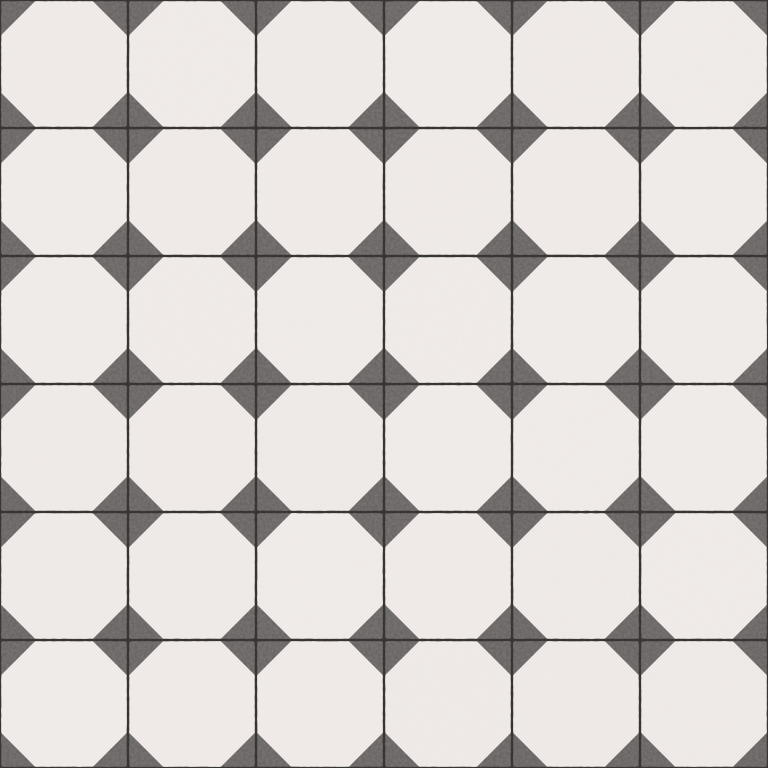
This pattern is drawn by a Shadertoy shader. Its source:

```glsl
// Octagon-and-dot floor: a 6 by 6 grid of pale square tiles whose clipped dark
// corners meet as diamonds, split by thin dark grout. Distance functions draw
// the shapes; wrapping gradient noise adds fine grain and roughens the joints.

const float TILES = 6.0;          // repeats across and down
const float CORNER_LEG = 0.284;   // leg of a corner triangle, in tiles
const float GROUT_HALF = 0.0095;  // half the joint width, in tiles
const float TILE_ROUND = 0.014;   // radius of the tile corners, in tiles

const vec3 PALE = vec3(0.936, 0.918, 0.908);
const vec3 DARK = vec3(0.440, 0.422, 0.420);
const vec3 GROUT = vec3(0.215, 0.212, 0.208);

// Integer hash of a lattice cell, from 0 to 1
float hash(vec2 cell, float seed) {
    uvec3 v = uvec3(cell.x, cell.y, seed);
    uint h = v.x * 1597334677u ^ v.y * 3812015801u ^ v.z * 2798796415u;
    h = (h ^ (h >> 15)) * 2246822519u;
    h = (h ^ (h >> 13)) * 3266489917u;
    return float((h ^ (h >> 16)) & 65535u) / 65535.0;
}

// Slope term of one lattice corner, wrapped to the period
float cornerSlope(vec2 cell, vec2 offset, float period, float seed) {
    float angle = 6.28318 * hash(mod(cell, period), seed);
    return dot(vec2(cos(angle), sin(angle)), offset);
}

// Gradient noise on the unit canvas with a whole number of cells
float gradientNoise(vec2 uv, float period, float seed) {
    vec2 p = uv * period;
    vec2 i = floor(p);
    vec2 f = p - i;
    vec2 u = f * f * f * (f * (f * 6.0 - 15.0) + 10.0);
    vec2 e = vec2(1.0, 0.0);
    float low = mix(cornerSlope(i, f, period, seed),
                    cornerSlope(i + e.xy, f - e.xy, period, seed), u.x);
    float high = mix(cornerSlope(i + e.yx, f - e.yx, period, seed),
                     cornerSlope(i + e.xx, f - e.xx, period, seed), u.x);
    return mix(low, high, u.y);
}

// Signed distance to a rounded square, negative inside
float roundedSquare(vec2 p, float halfSize, float radius) {
    vec2 q = abs(p) - halfSize + radius;
    return length(max(q, 0.0)) + min(max(q.x, q.y), 0.0) - radius;
}

// Signed distance to the four corner triangles, negative inside
float cornerTriangles(vec2 p, float leg) {
    vec2 toEdge = 0.5 - abs(p);
    return (toEdge.x + toEdge.y - leg) * 0.70711;
}

// Antialiased coverage of the negative side of a distance
float coverage(float dist, float pixel) {
    return clamp(0.5 - dist / pixel, 0.0, 1.0);
}

void mainImage(out vec4 fragColor, in vec2 fragCoord) {
    vec2 uv = fragCoord / iResolution.xy;
    vec2 grid = uv * TILES;
    vec2 local = fract(grid) - 0.5;
    float pixel = TILES / min(iResolution.x, iResolution.y);

    // Grain and a barely visible tone shift per tile
    float grain = gradientNoise(uv, 240.0, 1.0)
                + 0.6 * gradientNoise(uv, 390.0, 2.0);
    float tone = 0.006 * (hash(mod(floor(grid), TILES), 3.0) - 0.5);

    // Tile face: pale octagon with grainy dark corners
    vec3 pale = PALE + tone + 0.003 * grain;
    vec3 dark = DARK + tone + 0.045 * grain;
    float corner = coverage(cornerTriangles(local, CORNER_LEG), pixel);
    vec3 color = mix(pale, dark, corner);

    // Slightly worn joints
    float wear = 0.0025 * gradientNoise(uv, 150.0, 4.0);
    float edge = roundedSquare(local, 0.5 - GROUT_HALF, TILE_ROUND) + wear;
    vec3 grout = GROUT + 0.025 * grain;
    color = mix(grout, color, coverage(edge, max(pixel, 0.004)));

    fragColor = vec4(color, 1.0);
}
```
